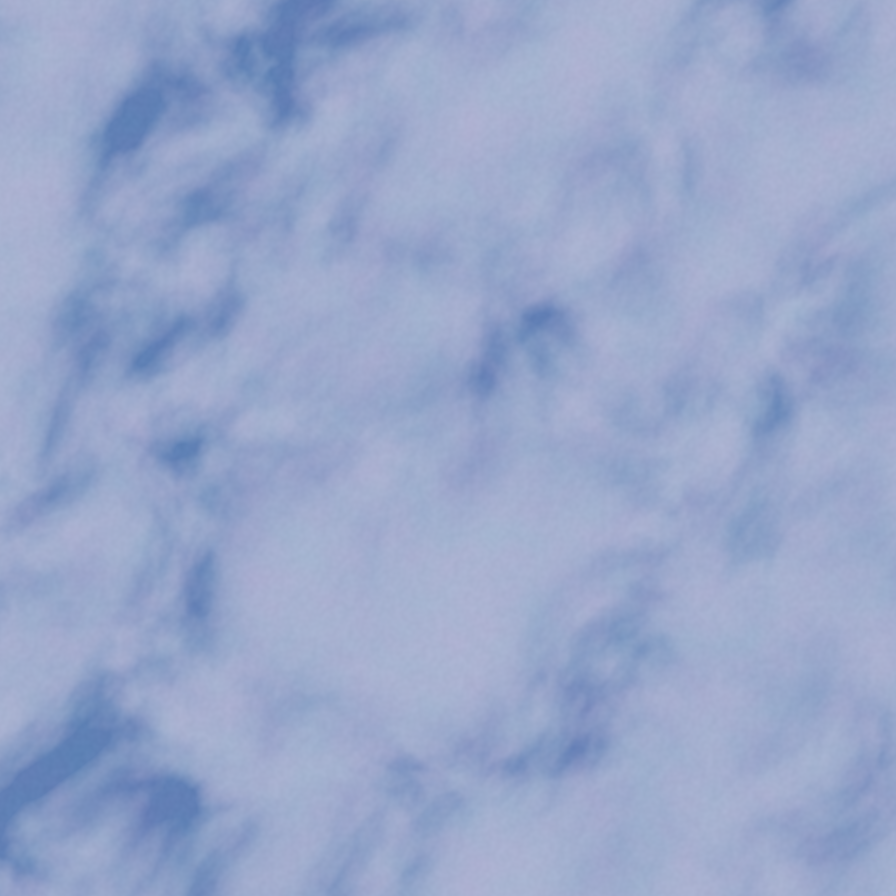
Give the GLSL for this texture, as a WebGL 1 fragment shader.

```glsl
precision highp float;
// Soft pale clouds with hazy blue gaps drifting along a rising diagonal.
uniform vec2 u_resolution;

vec2 gradientAt(vec2 cell) {
  float angle = 6.2832 * fract(sin(dot(cell, vec2(127.1, 311.7))) * 43758.55);
  return vec2(cos(angle), sin(angle));
}

float gradientNoise(vec2 p) {
  vec2 i = floor(p);
  vec2 f = p - i;
  vec2 w = f * f * f * (f * (f * 6.0 - 15.0) + 10.0);
  vec2 e = vec2(1.0, 0.0);
  float bottom = mix(dot(gradientAt(i), f), dot(gradientAt(i + e), f - e), w.x);
  float top = mix(dot(gradientAt(i + e.yx), f - e.yx),
                  dot(gradientAt(i + 1.0), f - 1.0), w.x);
  return mix(bottom, top, w.y);
}

// Broad cloud masses, with wisps that gain strength inside the blue gaps
float gapDepth(vec2 p) {
  float broad = 2.7 * gradientNoise(p * 3.2 + 4.3)
              + 2.4 * gradientNoise(p * 6.1 + 17.7);
  float wisps = 0.0;
  float weight = 2.6;
  float frequency = 11.0;
  for (int octave = 0; octave < 4; octave++) {
    wisps += weight * gradientNoise(p * frequency + 9.4 * float(octave));
    weight *= 0.5;
    frequency *= 1.93;
  }
  return broad + wisps * mix(0.5, 1.35, smoothstep(-0.9, 1.1, broad));
}

void main() {
  vec2 uv = gl_FragCoord.xy / min(u_resolution.x, u_resolution.y);

  // Stretch along the diagonal, then bend the masses gently
  vec2 along = vec2(0.64, 0.77);
  vec2 p = vec2(dot(uv, along) * 0.8, dot(uv, vec2(-along.y, along.x)) * 1.15);
  vec2 bend = vec2(gradientNoise(uv * 5.0 + 31.0), gradientNoise(uv * 5.0 + 57.0));
  float depth = max(gapDepth(p + 0.06 * bend), -2.2);

  // Skewed response: wide pale areas, few deep blue cores
  float blue = clamp(0.22 + 0.16 * depth + 0.034 * depth * depth, 0.0, 1.0);
  vec3 color = mix(vec3(0.675, 0.71, 0.825), vec3(0.38, 0.50, 0.71), blue);

  // Faint pink and cyan mottling, and fine paper grain
  float mottle = gradientNoise(uv * 16.0 + 83.0) + 0.7 * gradientNoise(uv * 41.0);
  color += mottle * vec3(0.022, -0.010, 0.002);
  float grain = gradientNoise(p * 95.0) + gradientNoise(uv * 170.0 + 3.0);
  color += 0.013 * grain;

  gl_FragColor = vec4(color, 1.0);
}
```
